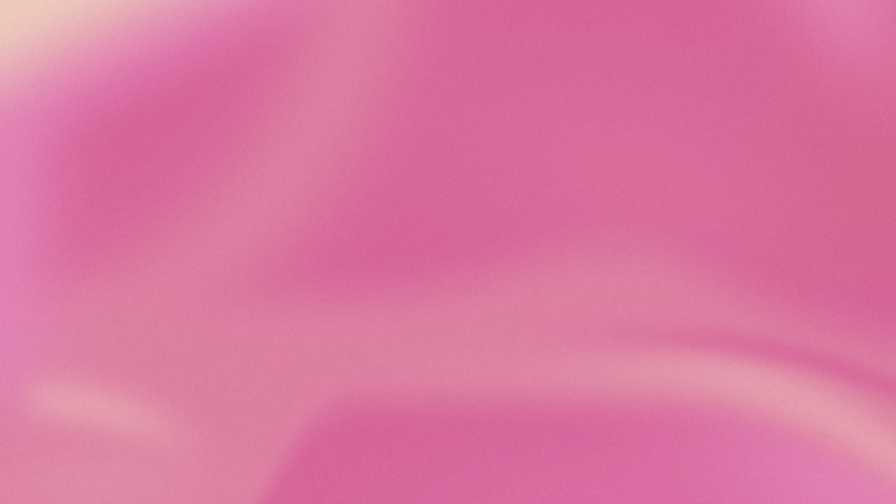
This background is drawn by a Shadertoy shader. Its source:

```glsl
// Soft pink silk: a rose ground with broad folds of pale light across it.
// Gaussian glows, a curved ribbon and height-profile bands are mixed in
// layers, then finished with a fine film grain.

const vec3 ROSE   = vec3(0.840, 0.392, 0.600);
const vec3 CORAL  = vec3(0.832, 0.392, 0.565);
const vec3 VEIL   = vec3(0.863, 0.505, 0.632);
const vec3 ORCHID = vec3(0.885, 0.515, 0.705);
const vec3 BLUSH  = vec3(0.905, 0.630, 0.685);
const vec3 CREAM  = vec3(0.930, 0.790, 0.735);

float bell(float d, float width) {
    return exp(-d * d / (width * width));
}

// Elliptical glow, turned by an angle in radians
float glow(vec2 p, vec2 centre, vec2 radius, float angle) {
    float c = cos(angle), s = sin(angle);
    vec2 d = p - centre;
    d = vec2(c * d.x + s * d.y, c * d.y - s * d.x) / radius;
    return exp(-dot(d, d));
}

float segmentDistance(vec2 p, vec2 a, vec2 b) {
    vec2 ab = b - a;
    float t = clamp(dot(p - a, ab) / dot(ab, ab), 0.0, 1.0);
    return length(p - a - ab * t);
}

// Distance to a quadratic curve, traced by short segments
float curveDistance(vec2 p, vec2 a, vec2 b, vec2 c) {
    const int STEPS = 20;
    float nearest = 10.0;
    vec2 last = a;
    for (int i = 1; i <= STEPS; i++) {
        float t = float(i) / float(STEPS);
        vec2 next = mix(mix(a, b, t), mix(b, c, t), t);
        nearest = min(nearest, segmentDistance(p, last, next));
        last = next;
    }
    return nearest;
}

float hash(vec2 cell) {
    vec3 q = fract(vec3(cell.xyx) * 0.1031);
    q += dot(q, q.yzx + 33.33);
    return fract((q.x + q.y) * q.z);
}

// Ground tones and the lights near the outer edges
vec3 ground(vec2 p) {
    vec3 col = mix(ROSE, CORAL, smoothstep(1.35, 1.75, p.x) * smoothstep(0.3, 0.6, p.y));
    col = mix(col, VEIL, 0.32 * glow(p, vec2(1.27, 0.64), vec2(0.38, 0.20), -0.3));
    col = mix(col, ORCHID, 0.85 * glow(p, vec2(1.66, 1.04), vec2(0.12, 0.22), 0.5));
    col = mix(col, ORCHID, 0.90 * glow(p, vec2(1.72, 0.02), vec2(0.36, 0.16), -0.35));
    return mix(col, ORCHID, 0.25 * glow(p, vec2(1.15, 0.0), vec2(0.35, 0.12), 0.0));
}

// Wide horizontal fold with its crease and lit lower lip
vec3 fold(vec3 col, vec2 p) {
    float bend = max(p.x - 1.3, 0.0);
    float drop = bend * bend;
    float left = max(0.72 - p.x, 0.0);
    float top = 0.41 + 0.10 * bell(p.x - 1.22, 0.28) - 0.2 * bend;
    float bottom = 0.205 - 0.75 * drop - 5.0 * left * left;
    float body = smoothstep(bottom - 0.06, bottom + 0.06, p.y)
               * (1.0 - smoothstep(top - 0.08, top + 0.08, p.y));
    col = mix(col, VEIL, 0.95 * body);

    float toRight = smoothstep(0.95, 1.6, p.x);
    float lip = bell(p.y - 0.265 + 0.75 * drop, 0.06);
    col = mix(col, BLUSH, lip * (0.15 + 0.70 * toRight) * smoothstep(0.6, 1.1, p.x));
    float crease = bell(p.y - 0.33 + 0.45 * drop, mix(0.04, 0.028, toRight));
    return mix(col, ROSE, 0.75 * crease * toRight);
}

// Orchid rim, pale streak and cream corner on the left
vec3 leftLights(vec3 col, vec2 p) {
    col = mix(col, ORCHID, 0.9 * bell(p.x, 0.12) * smoothstep(0.08, 0.3, p.y));
    col = mix(col, BLUSH, 0.35 * glow(p, vec2(0.20, 0.04), vec2(0.22, 0.08), 0.0));
    float streak = curveDistance(p, vec2(0.06, 0.21), vec2(0.22, 0.20), vec2(0.38, 0.13));
    float streakFade = smoothstep(0.0, 0.12, p.x) * (1.0 - smoothstep(0.2, 0.46, p.x));
    col = mix(col, BLUSH, 0.85 * streakFade * bell(streak, 0.05));

    float corner = dot(p - vec2(0.0, 0.75), vec2(-0.427, 0.904));
    col = mix(col, ORCHID, 0.8 * smoothstep(-0.12, 0.04, corner));
    return mix(col, CREAM, smoothstep(-0.03, 0.20, corner));
}

void mainImage(out vec4 fragColor, in vec2 fragCoord) {
    vec2 p = fragCoord / iResolution.y;
    p.x *= (16.0 / 9.0) * iResolution.y / iResolution.x;

    vec3 col = ground(p);
    float ribbon = curveDistance(p, vec2(0.73, 1.08), vec2(0.66, 0.58), vec2(0.20, 0.36));
    col = mix(col, VEIL, 0.9 * bell(ribbon, 0.125));
    col = fold(col, p);
    col = leftLights(col, p);

    // Film grain
    col += (hash(floor(p * 288.0)) - 0.5) * 0.018;
    fragColor = vec4(clamp(col, 0.0, 1.0), 1.0);
}
```
